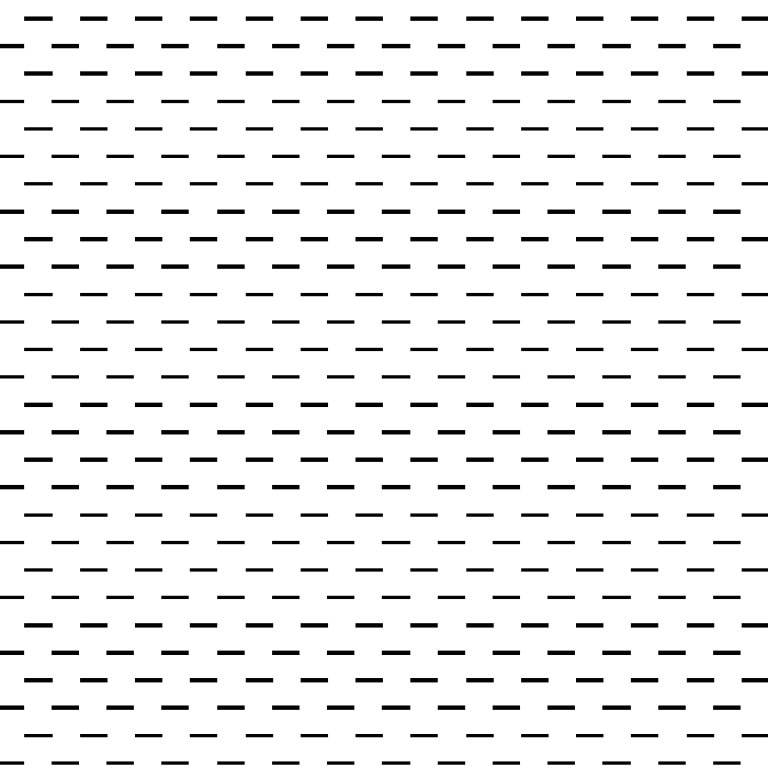
Give the GLSL for this pattern, as a three.js fragment shader.

```glsl
// Rows of short black dashes on white, alternate rows shifted by half a period.
// Dash edges snap to a fixed 700-step canvas grid, so the pitch, which is not a
// whole number of steps, makes bands of thicker and thinner rows.
varying vec2 vUv;

const float GRID = 700.0;          // snapping steps across the canvas
const float PITCH = 25.1307;       // row spacing, also the dash length
const float PERIOD = 2.0 * PITCH;  // dash plus gap
const float THICKNESS = 3.49;      // dash height before snapping
const float FIRST_TOP = 15.70;     // upper edge of row 0, from the top
const float FIRST_LEFT = 22.97;    // left edge of dash 0 in even rows
const float ODD_SHIFT = -25.9;     // sideways shift of odd rows
const vec3 PAPER = vec3(1.0);
const vec3 INK = vec3(0.01);

// Box-filtered coverage of the span from lo to hi.
float spanCoverage(float x, float lo, float hi, float blur) {
  return clamp((x - lo) / blur + 0.5, 0.0, 1.0)
       - clamp((x - hi) / blur + 0.5, 0.0, 1.0);
}

// Index of the repeat whose span, starting at first, lies nearest to x.
float nearestRepeat(float x, float first, float size, float spacing) {
  return floor((x - first - 0.5 * size) / spacing + 0.5);
}

// Coverage of a repeated span with both edges snapped to the grid.
float snappedSpan(float x, float first, float size, float spacing, float blur) {
  float start = first + spacing * nearestRepeat(x, first, size, spacing);
  return spanCoverage(x, floor(start), floor(start + size), blur);
}

void main() {
  // Grid coordinates measured from the upper left.
  vec2 p = vec2(vUv.x, 1.0 - vUv.y) * GRID;
  vec2 blur = max(fwidth(p), vec2(0.0001));

  // Parity of the row selects its sideways shift.
  float row = nearestRepeat(p.y, FIRST_TOP, THICKNESS, PITCH);
  float left = FIRST_LEFT + ODD_SHIFT * mod(row, 2.0);

  float dash = snappedSpan(p.x, left, PITCH, PERIOD, blur.x)
             * snappedSpan(p.y, FIRST_TOP, THICKNESS, PITCH, blur.y);
  gl_FragColor = vec4(mix(PAPER, INK, dash), 1.0);
}
```
